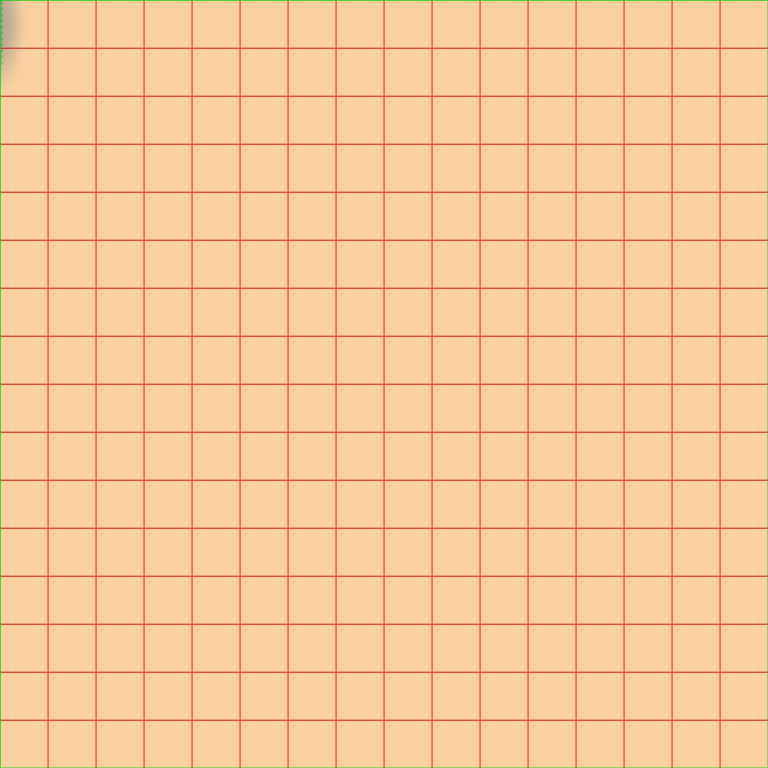
A Shadertoy shader for this pattern:

```glsl
// Ruled sheet: a 16 by 16 grid of hairline red rules on warm peach paper.
// Rules are repeated with fract and smoothed by exact box coverage per pixel.
// A thin green frame and a pale, softly notched smudge at top left finish it.

const float CELLS = 16.0;
const float RULE_WIDTH_X = 0.00108;
const float RULE_WIDTH_Y = 0.00124;
const vec2 RULE_SHIFT = vec2(0.00006, -0.00026);
const float NEAR_EDGE_WIDTH = 0.0010;
const float FAR_EDGE_WIDTH = 0.0006;

const vec3 PAPER = vec3(0.98, 0.82, 0.62);
const vec3 RULE_RED = vec3(0.82, 0.04, 0.03);
const vec3 EDGE_GREEN = vec3(0.15, 0.79, 0.09);
const vec3 SMUDGE_GREY = vec3(0.58, 0.55, 0.56);
const vec3 NOTCH_GREEN = vec3(0.16, 0.56, 0.34);

// Share of a pixel covered by a band of the given width, centred at distance 0.
float bandCoverage(float distance, float width, float pixel) {
    float low = max(distance - 0.5 * pixel, -0.5 * width);
    float high = min(distance + 0.5 * pixel, 0.5 * width);
    return clamp((high - low) / pixel, 0.0, 1.0);
}

// Evenly repeated rules, leaving out those on the outer edges.
float ruleCoverage(float position, float width, float pixel) {
    float distance = (fract(position * CELLS + 0.5) - 0.5) / CELLS;
    float inside = step(abs(position - 0.5), 0.5 - 0.5 / CELLS);
    return inside * bandCoverage(distance, width, pixel);
}

// Band lying just inside the edges; depth is measured inward on each axis.
float edgeCoverage(vec2 depth, float width, vec2 pixel) {
    float across = bandCoverage(depth.x - 0.5 * width, width, pixel.x);
    float down = bandCoverage(depth.y - 0.5 * width, width, pixel.y);
    return max(across, down);
}

// Soft ellipse that fades outward from its centre.
float softEllipse(vec2 offset, vec2 radii) {
    return 1.0 - smoothstep(0.1, 1.0, length(offset / radii));
}

// Row of small triangular teeth growing from the left edge.
float notchCoverage(vec2 p, float period, float depth, float pixel) {
    float tooth = 1.0 - abs(2.0 * fract(p.y / period) - 1.0);
    float reach = depth * (0.2 + 0.8 * tooth);
    return 1.0 - smoothstep(-pixel, pixel, p.x - reach);
}

void mainImage(out vec4 fragColor, in vec2 fragCoord) {
    vec2 pixel = 1.0 / iResolution.xy;
    vec2 uv = fragCoord * pixel;
    vec2 fromTopLeft = vec2(uv.x, 1.0 - uv.y);
    vec2 fromBottomRight = vec2(1.0 - uv.x, uv.y);

    vec3 color = PAPER;

    // Smudge and its notched margin
    float smudge = softEllipse(fromTopLeft - vec2(0.0, 0.030), vec2(0.038, 0.104));
    color = mix(color, SMUDGE_GREY, 0.63 * smudge);
    float notches = notchCoverage(fromTopLeft, 0.0078, 0.0042, pixel.x);
    float notchFade = 1.0 - smoothstep(0.055, 0.115, fromTopLeft.y);
    color = mix(color, NOTCH_GREEN, 0.5 * notches * notchFade);

    // Grid rules
    vec2 ruled = uv - RULE_SHIFT;
    float vertical = ruleCoverage(ruled.x, RULE_WIDTH_X, pixel.x);
    float horizontal = ruleCoverage(ruled.y, RULE_WIDTH_Y, pixel.y);
    color = mix(color, RULE_RED, max(vertical, horizontal));

    // Green frame, a little heavier at left and top
    float nearEdge = edgeCoverage(fromTopLeft, NEAR_EDGE_WIDTH, pixel);
    float farEdge = edgeCoverage(fromBottomRight, FAR_EDGE_WIDTH, pixel);
    color = mix(color, EDGE_GREEN, max(nearEdge, farEdge));

    fragColor = vec4(color, 1.0);
}
```
